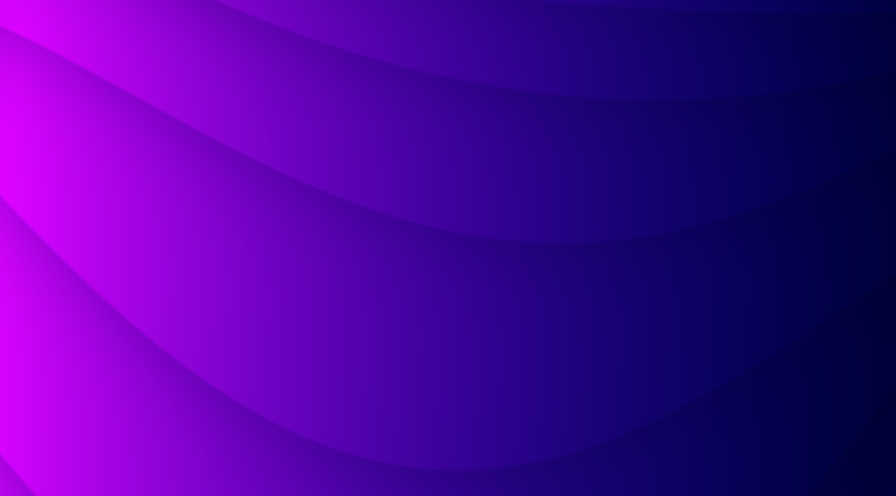
Give the GLSL for this background, as a Shadertoy shader.

```glsl
const vec3 LEFT_COLOR = vec3(0.88, 0.012, 1.02);
const vec3 RIGHT_COLOR = vec3(0.0, 0.005, 0.235);
const vec3 FALLOFF = vec3(1.85, 1.0, 1.03);         // red fades faster than blue
const vec3 SHADOW_DEPTH = vec3(0.21, 0.15, 0.12);
const float SHADOW_REACH = 0.095;
const float EDGE_SOFTNESS = 0.005;
const float TILT = 0.06;

// Fold heights, measured down from the top, as quartics of x:
// the first four coefficients, then the fourth-power term.
const int FOLDS = 5;
const vec4 FOLD_CUBIC[FOLDS] = vec4[FOLDS](
    vec4(-0.188, 0.465, -0.25, 0.0),
    vec4(-0.245, 1.218, -0.83, 0.0),
    vec4(0.052, 0.826, 1.181, -2.959),
    vec4(0.394, 1.916, -0.749, -2.456),
    vec4(0.915, 2.2, -2.34, 0.0));
const float FOLD_QUARTIC[FOLDS] = float[FOLDS](0.0, 0.0, 1.2, 1.447, 0.0);

// Approximate signed distance below a fold, in canvas heights
float foldDistance(vec2 p, float aspect, vec4 k, float q) {
    float x = p.x;
    float height = k.x + x * (k.y + x * (k.z + x * (k.w + x * q)));
    float slope = k.y + x * (2.0 * k.z + x * (3.0 * k.w + x * 4.0 * q));
    return (p.y - height) / length(vec2(1.0, slope / aspect));
}

vec3 baseGradient(vec2 p) {
    float t = clamp(p.x + TILT * (p.y - 0.5), 0.0, 1.0);
    return mix(RIGHT_COLOR, LEFT_COLOR, pow(vec3(1.0 - t), FALLOFF));
}

void mainImage(out vec4 fragColor, in vec2 fragCoord) {
    vec2 p = fragCoord / iResolution.xy;
    p.y = 1.0 - p.y;
    float aspect = iResolution.x / iResolution.y;
    float edge = max(EDGE_SOFTNESS, 1.0 / iResolution.y);

    vec3 color = baseGradient(p);

    // Each fold casts a soft shadow on the sheet below it
    for (int i = 0; i < FOLDS; i++) {
        float d = foldDistance(p, aspect, FOLD_CUBIC[i], FOLD_QUARTIC[i]);
        float shadow = smoothstep(-edge, edge, d) * exp(-max(d, 0.0) / SHADOW_REACH);
        color *= 1.0 - SHADOW_DEPTH * shadow;
    }

    fragColor = vec4(clamp(color, 0.0, 1.0), 1.0);
}
```
